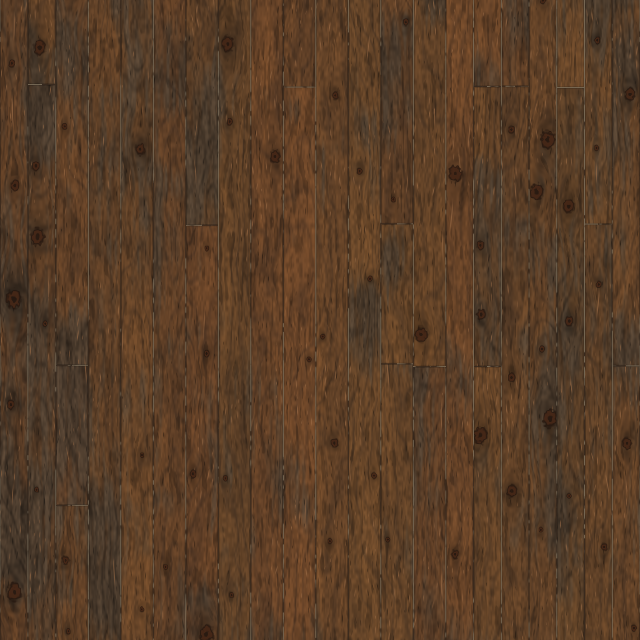
Give the GLSL for this texture, as a WebGL 1 fragment shader.

```glsl
precision highp float;
uniform vec2 u_resolution;

float hash(vec2 p) {
  vec3 q = fract(p.xyx * vec3(0.1031, 0.1030, 0.0973));
  q += dot(q, q.yzx + 33.33);
  return fract((q.x + q.y) * q.z);
}

float noise(vec2 p) {
  vec2 i = floor(p), f = fract(p);
  f = f * f * (3.0 - 2.0 * f);
  return mix(mix(hash(i), hash(i + vec2(1, 0)), f.x),
             mix(hash(i + vec2(0, 1)), hash(i + 1.0), f.x), f.y);
}

float fbm(vec2 p) {
  float sum = 0.0, amp = 0.53;
  for (int i = 0; i < 4; i++) {
    sum += amp * noise(p);
    p = p * 2.03 + 17.3;
    amp *= 0.5;
  }
  return sum;
}

float line(float d, float halfWidth, float px) {
  return 1.0 - smoothstep(halfWidth - 0.6 * px, halfWidth + 0.6 * px, d);
}

// Thin tapered splinters, at most one per grid cell
float flecks(vec2 p, vec2 grid, float density, float px) {
  p.x += 0.006 * noise(p * vec2(40.0, 22.0));
  vec2 g = p * grid;
  g.y += hash(vec2(floor(g.x), 5.0)) * 9.0;
  vec2 cell = floor(g), f = fract(g) - 0.5;
  float size = 0.3 + 0.7 * hash(cell + 31.0);
  float taper = 1.0 - smoothstep(0.1, 0.5, abs(f.y) / size);
  float slant = (hash(cell + 7.0) - 0.5) * 0.7 * f.y;
  return step(hash(cell), density) * taper * line(abs(f.x - slant) / grid.x, 0.0008 * size, px);
}

void main() {
  vec2 p = gl_FragCoord.xy / u_resolution;
  float px = 1.0 / min(u_resolution.x, u_resolution.y);

  // 21 planks: 2 narrow, 12 wide, 7 narrow
  vec3 span = vec3(0.0, 0.0872, 0.0);
  if (p.x > 0.0872) span = vec3(0.0872, 0.6094, 2.0);
  if (p.x > 0.6966) span = vec3(0.6966, 0.3034, 14.0);
  float count = span.z < 1.0 ? 2.0 : (span.z < 3.0 ? 12.0 : 7.0);
  float width = span.y / count;
  float across = span.z + (p.x - span.x) / width;
  float plank = floor(across);
  float u = fract(across);
  float seam = min(u, 1.0 - u) * width;
  float seamId = mod(floor(across + 0.5), 21.0);

  // End joints fall on four shared levels
  float board = 0.0, joint = 1.0;
  for (int i = 0; i < 4; i++) {
    float level = 0.21 + 0.2187 * float(i) + 0.006 * (hash(vec2(plank, 3.0)) - 0.5);
    if (hash(vec2(plank * 3.7 + 1.0, float(i) + 11.0)) < 0.24) {
      board += step(level, p.y);
      joint = min(joint, abs(p.y - level));
    }
  }
  vec2 seed = vec2(plank * 13.7, board * 29.3 + plank * 5.1);

  // Knots: colour masks and the grain they push aside
  float bend = 0.0, halo = 0.0, rim = 0.0, heart = 0.0;
  float phase = hash(vec2(plank, 41.0));
  float row = floor(p.y * 6.0 + phase);
  for (int k = -1; k <= 1; k++) {
    vec2 id = vec2(plank, row + float(k) + 60.0);
    if (hash(id) > 0.36) continue;
    float big = hash(id + 19.0);
    float r = 0.0035 + 0.0085 * big * big;
    vec2 c = vec2(0.2 + 0.6 * hash(id + 5.0),
                  (row + float(k) + 0.2 + 0.6 * hash(id + 9.0) - phase) / 6.0);
    vec2 d = vec2((u - c.x) * width, p.y - c.y);
    vec2 wide = d * vec2(1.0, 0.45) / (r * 2.3);
    bend -= d.x * 0.8 * exp(-dot(wide, wide));
    halo = max(halo, exp(-2.0 * dot(wide, wide)));
    float q = length(d * vec2(1.0, 0.8)) / r + 0.45 * (noise(d * 260.0 + id) - 0.5);
    float soft = 0.1 + 0.6 * px / r;
    rim = max(rim, 1.0 - smoothstep(1.0 - soft, 1.0 + soft, q));
    heart = max(heart, smoothstep(0.1, 0.35, q) * (1.0 - smoothstep(0.6, 0.9, q)));
  }

  // Growth rings, fibres and short dark pores
  vec2 g = vec2(p.x + bend, p.y);
  float rings = g.x * 34.0 + 7.0 * noise(g * vec2(20.0, 3.6) + seed)
              + 0.9 * noise(g * vec2(60.0, 26.0) + seed);
  float ringLine = pow(0.5 + 0.5 * sin(6.2832 * rings), 4.0);
  vec2 wavy = g + vec2(0.007 * noise(g * vec2(30.0, 16.0) + seed), 0.0);
  float fibre = noise(wavy * vec2(230.0, 16.0) + seed) - 0.5;
  float streak = fbm(wavy * vec2(42.0, 5.0) + seed) - 0.5;
  float grit = noise(wavy * vec2(420.0, 130.0) + seed) - 0.5;
  float pores = smoothstep(0.66, 0.8, noise(wavy * vec2(290.0, 34.0) + seed + 50.0));

  float tone = 0.62 + 0.26 * (hash(seed) - 0.5) + 0.85 * streak + 0.4 * fibre - 0.36 * ringLine;
  vec3 wood = mix(vec3(0.315, 0.21, 0.137), vec3(0.47, 0.298, 0.168), clamp(tone, 0.0, 1.2));
  wood = mix(wood, wood * vec3(0.97, 1.03, 1.02), hash(seed + 3.0));
  wood *= (1.0 + 0.24 * grit) * (1.0 - 0.17 * pores);

  // Grey worn stains, heavier toward both sides
  float sides = smoothstep(0.08, 0.5, abs(p.x - 0.58));
  float patches = fbm(p * vec2(10.0, 7.0) + seed * 0.03) + 0.45 * streak + 0.3 * fibre;
  float stain = smoothstep(0.46, 0.82, patches + 0.19 * sides - 0.06);
  vec3 grey = vec3(0.26, 0.222, 0.182) * (1.0 + 0.5 * fibre + 0.3 * grit - 0.2 * ringLine);
  wood = mix(wood, grey, 0.75 * stain);

  // Pale and dark splinters
  float wear = smoothstep(0.3, 0.6, noise(p * vec2(13.0, 8.0) + 4.0));
  float pale = flecks(p, vec2(130.0, 48.0), 0.2, px) * wear + flecks(p + 0.37, vec2(70.0, 15.0), 0.05, px);
  wood = mix(wood, vec3(0.62, 0.43, 0.28), 0.65 * min(pale, 1.0));
  wood *= 1.0 - 0.34 * flecks(p + 0.71, vec2(140.0, 55.0), 0.16, px);

  wood *= 1.0 - 0.22 * halo;
  wood = mix(wood, vec3(0.14, 0.085, 0.055), 0.85 * rim);
  wood = mix(wood, vec3(0.3, 0.165, 0.095), 0.75 * heart * rim);

  // Seams: faint dark cracks with broken pale filler
  float gap = min(seam, joint);
  wood *= 1.0 - 0.2 * line(gap, 0.0018, px);
  float alongGap = seam < joint ? p.y : p.x;
  float filler = smoothstep(0.38, 0.62, noise(vec2(seamId * 7.3, alongGap * 9.0))
               + 0.6 * (noise(vec2(alongGap * 130.0, seamId * 3.1)) - 0.5));
  vec3 gapColor = mix(vec3(0.21, 0.155, 0.115), vec3(0.5, 0.45, 0.37), filler);
  wood = mix(wood, gapColor, 0.85 * line(gap, 0.0007, px));

  gl_FragColor = vec4(wood, 1.0);
}
```
